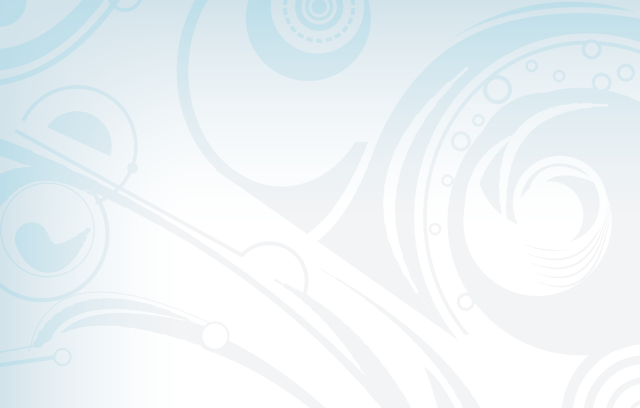
Reproduce this background procedurally as a Shadertoy shader.

```glsl
#define TOP_FADE 2.8
#define LEFT_FADE 2.3
#define PAPER_TINT vec3(.825, .888, .918)
#define INK_TINT vec3(.735, .868, .912)
#define PAPER_PALE vec3(1.)
#define INK_PALE vec3(.953, .957, .963)
#define STROKE_STEPS 14

vec2 p;                 // position, measured from the top left
float soft;             // edge softness
vec3 color, ink, paper;

void fill(vec3 c, float d) { color = mix(color, c, smoothstep(soft, -soft, d)); }

float disc(vec2 c, float r) { return length(p - c) - r; }

float ring(vec2 c, float r, float w) { return abs(disc(c, r)) - w; }

float oval(vec2 c, vec2 r) { return (length((p - c) / r) - 1.) * min(r.x, r.y); }

float line(vec2 a, vec2 b, float w) {
    vec2 d = b - a;
    return length(p - a - d * clamp(dot(p - a, d) / dot(d, d), 0., 1.)) - w;
}

// Quadratic curve whose half width also follows a quadratic
float stroke(vec2 a, vec2 b, vec2 c, vec3 w) {
    float best = 1e3;
    vec2 last = a;
    for (int i = 1; i <= STROKE_STEPS; i++) {
        float t = float(i) / float(STROKE_STEPS), s = 1. - t;
        vec2 next = s * s * a + 2. * s * t * b + t * t * c;
        best = min(best, line(last, next, dot(w, vec3(s * s, 2. * s * t, t * t))));
        last = next;
    }
    return best;
}

void bowlAndWheel() {
    vec2 c = vec2(3.38, .85);
    float bowl = oval(c, vec2(1.12, 1.38));
    float slope = (p.y - 2.25 - .7 * (p.x - 2.9)) * .82;
    float rim = max(max(oval(c, vec2(1.26, 1.5)), -bowl), p.x - 3.);
    float wedge = max(max(-bowl, abs(p.x - 3.6) - 1.), 1.7 - p.y);
    float body = min(wedge, oval(vec2(6.85, 2.78), vec2(2.63, 2.76)));
    fill(ink, rim);
    fill(ink, max(max(body, slope), p.y - 4.27));

    // Pale bands around the wheel
    fill(paper, stroke(vec2(3.75, 2.84), vec2(4.15, 2.55), vec2(4.45, 1.75), vec3(.07, .07, .05)));
    fill(paper, stroke(vec2(4.45, 1.75), vec2(4.95, .55), vec2(6., .25), vec3(.05, .04, .035)));
    fill(paper, stroke(vec2(6., .25), vec2(6.8, .02), vec2(7.75, .2), vec3(.035)));
    fill(paper, stroke(vec2(5.6, .82), vec2(4., 2.2), vec2(5.15, 3.7), vec3(0., .15, 0.)));
    vec2 hub = vec2(7.05, 2.6);
    fill(paper, oval(hub, vec2(2.08, 2.2)));
    fill(ink, max(abs(oval(hub, vec2(1.95, 2.09))) - .022, p.y - 4.));
    fill(ink, disc(vec2(6.97, 2.65), 1.6));

    // Bubbles: centre and radius
    vec3 bubbles[11] = vec3[11](vec3(5.97, 1.07, .15), vec3(5.53, 1.69, .1),
        vec3(5.74, 1.44, .06), vec3(5.37, 2.16, .06), vec3(5.22, 2.74, .06),
        vec3(5.59, 3.61, .09), vec3(6.38, .79, .06), vec3(6.71, .91, .06),
        vec3(7.1, .59, .1), vec3(7.22, .99, .1), vec3(7.51, .87, .09));
    for (int i = 0; i < 11; i++) {
        vec3 b = bubbles[i];
        fill(paper, disc(b.xy, b.z));
        fill(ink, ring(b.xy, b.z, .008 + .12 * b.z));
    }
}

void spiral() {
    fill(paper, disc(vec2(6.45, 2.65), .89));
    fill(ink, disc(vec2(6.53, 1.93), .82));
    fill(paper, stroke(vec2(6.2, 1.6), vec2(5.58, 1.95), vec2(5.63, 2.7), vec3(0., .1, .04)));
    fill(paper, stroke(vec2(7.28, 1.26), vec2(5.9, 1.2), vec2(6.05, 2.6), vec3(0., .12, .03)));
    vec2 eye = vec2(6.72, 2.43);
    fill(ink, disc(eye, .56));
    for (float i = 0.; i < 5.; i++)
        fill(ink, stroke(vec2(6.3 + .04 * i, 2.93 + .11 * i), vec2(7.1 + .03 * i, 3.2 + .12 * i),
            vec2(7.3 + .012 * i, 2.35), vec3(0., .025, 0.)));
    fill(paper, ring(eye, .52, .045));
    fill(paper, disc(vec2(6.6, 2.57), .4));
    fill(paper, stroke(vec2(6.42, 2.24), vec2(6.6, 1.9), vec2(7.1, 2.15), vec3(.06, .08, .02)));
}

void target() {
    vec2 c = vec2(3.83, .08);
    fill(ink, disc(vec2(3.7, .22), .75));
    fill(paper, disc(vec2(3.81, .08), .56));
    float dash = abs(fract(atan(p.y - c.y, p.x - c.x) * 3.5) - .5) - .34;
    fill(ink, max(ring(c, .41, .023), dash * .7));
    fill(ink, disc(c, .29));
    fill(paper, ring(c, .19, .022));
    fill(paper, ring(c, .11, .018));
}

void leftOrnaments() {
    // Corner ribbons
    fill(ink, stroke(vec2(-.1, .72), vec2(.6, .7), vec2(1.2, -.1), vec3(.13, .12, .1)));
    fill(ink, stroke(vec2(-.1, 1.), vec2(.8, .9), vec2(1.47, -.1), vec3(.035)));
    fill(ink, disc(vec2(0.), .32));
    fill(ink, ring(vec2(1.5, -.08), .2, .022));

    // Dome and long rails
    vec2 c = vec2(.92, 1.75);
    float cut = (p.y - 1.5 - .46 * (p.x - .52)) * .9;
    fill(ink, max(ring(c, .71, .022), min(cut, 1.2 - p.x) - .05));
    fill(ink, max(disc(c, .42), cut));
    fill(ink, disc(vec2(1.59, 2.01), .065));
    fill(ink, line(vec2(.2, 1.57), vec2(2.9, 3.05), .023));
    fill(ink, max(ring(vec2(3.23, 3.36), .45, .023), (p.y - 3.05 - .7 * (p.x - 2.9)) * .8));
    fill(ink, stroke(vec2(-.1, 1.72), vec2(2.9, 2.8), vec2(4.72, 4.95), vec3(.11, .0, .06)));

    // Comma inside its loop
    fill(ink, ring(vec2(.5, 2.8), .79, .025));
    fill(ink, stroke(vec2(-.1, 2.35), vec2(.4, 1.8), vec2(1.2, 2.4), vec3(.17, .08, 0.)));
    fill(ink, ring(vec2(.57, 2.75), .56, .008));
    fill(ink, stroke(vec2(.38, 2.86), vec2(.6, 3.4), vec2(1.13, 2.65), vec3(.2, .22, 0.)));
}

void lowerOrnaments() {
    // Sweeping hill
    fill(ink, stroke(vec2(.45, 4.12), vec2(1., 3.35), vec2(2.6, 4.1), vec3(.02, .26, .1)));
    fill(ink, stroke(vec2(2.5, 4.08), vec2(3.2, 4.35), vec2(3.9, 4.95), vec3(.11, .08, .06)));
    fill(paper, stroke(vec2(.66, 4.02), vec2(1., 3.5), vec2(2.4, 3.88), vec3(.03, .04, 0.)));
    fill(paper, oval(vec2(1.2, 5.6), vec2(2.7, 1.5)));
    fill(ink, stroke(vec2(.35, 4.2), vec2(.6, 2.95), vec2(2.6, 3.9), vec3(.006)));
    fill(ink, line(vec2(-.1, 4.38), vec2(.68, 4.27), .025));
    fill(ink, line(vec2(-.1, 4.23), vec2(.5, 4.12), .01));
    fill(ink, disc(vec2(2.58, 4.02), .175));
    fill(paper, disc(vec2(2.58, 4.02), .15));
    fill(ink, disc(vec2(.75, 4.27), .11));
    fill(paper, disc(vec2(.75, 4.27), .085));

    // Leaves and corner rings
    fill(ink, stroke(vec2(3.3, 3.35), vec2(4.2, 3.8), vec2(4.8, 4.95), vec3(0., .09, .15)));
    fill(ink, stroke(vec2(3.85, 3.22), vec2(5.2, 4.), vec2(5.7, 4.95), vec3(0., .03, .09)));
    fill(ink, stroke(vec2(5.1, 4.4), vec2(5.25, 4.6), vec2(5.38, 4.95), vec3(0., .06, .1)));
    for (float i = 0.; i < 4.; i++)
        fill(ink, ring(vec2(7.75, 5.), .2 + .25 * i, .025 + .014 * i));
}

void mainImage(out vec4 fragColor, in vec2 fragCoord) {
    vec2 uv = fragCoord / iResolution.xy;
    p = vec2(uv.x * 7.68, (1. - uv.y) * 4.88);
    soft = 3.4 / iResolution.y;
    float top = pow(max(1. - p.y / TOP_FADE, 0.), 1.6);
    float left = pow(max(1. - p.x / LEFT_FADE, 0.), 1.7);
    float tint = 1. - (1. - top) * (1. - left);
    paper = mix(PAPER_PALE, PAPER_TINT, tint);
    ink = mix(INK_PALE, INK_TINT, tint);
    color = paper;
    bowlAndWheel();
    spiral();
    target();
    leftOrnaments();
    lowerOrnaments();
    fragColor = vec4(color, 1.);
}
```
